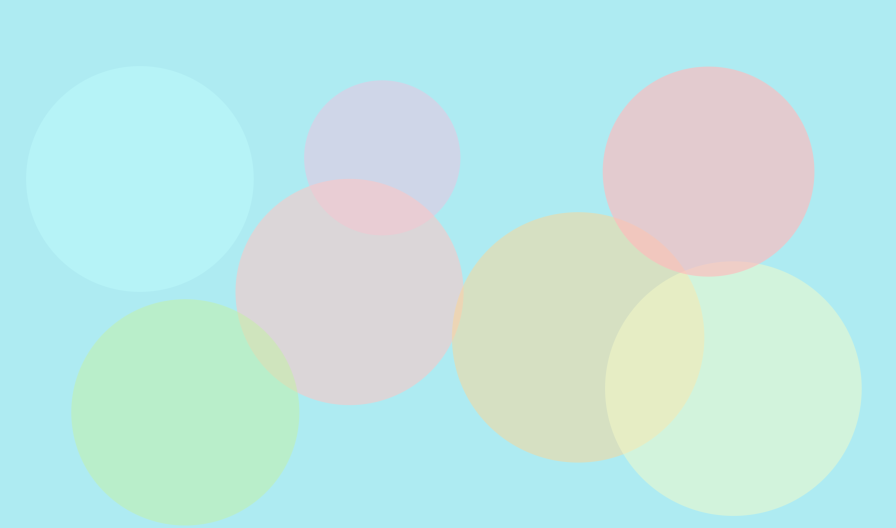
Give the GLSL for this background, as a Shadertoy shader.

```glsl
const int DISC_COUNT = 7;

// Centre x, centre y, radius (in canvas heights) and opacity
const vec4 discs[DISC_COUNT] = vec4[](
    vec4(0.265, 0.661, 0.2155, 0.50),
    vec4(0.724, 0.701, 0.1480, 0.50),
    vec4(0.662, 0.447, 0.2160, 0.55),
    vec4(0.351, 0.219, 0.2160, 0.50),
    vec4(1.095, 0.361, 0.2390, 0.50),
    vec4(1.389, 0.264, 0.2430, 0.50),
    vec4(1.342, 0.675, 0.2005, 0.65)
);

const vec3 tints[DISC_COUNT] = vec3[](
    vec3(0.745, 0.984, 0.988), // pale cyan
    vec3(0.940, 0.757, 0.870), // lavender
    vec3(1.000, 0.772, 0.764), // dusty pink
    vec3(0.770, 0.945, 0.635), // green
    vec3(0.996, 0.835, 0.573), // tan
    vec3(0.965, 0.984, 0.776), // pale lime
    vec3(1.000, 0.730, 0.737)  // rose
);

// Soft-edged coverage of a slightly flattened disc
float discCoverage(vec2 offset, float radius, float pixel) {
    float edge = length(offset * vec2(1.0, 1.008)) - radius;
    return 1.0 - smoothstep(-0.75 * pixel, 0.75 * pixel, edge);
}

void mainImage(out vec4 fragColor, in vec2 fragCoord) {
    vec2 position = fragCoord / iResolution.y;
    float pixel = 1.0 / iResolution.y;

    // Flat sky
    vec3 color = vec3(0.682, 0.922, 0.949);

    // Translucent discs, back to front
    for (int i = 0; i < DISC_COUNT; i++) {
        vec4 disc = discs[i];
        float coverage = discCoverage(position - disc.xy, disc.z, pixel);
        color = mix(color, tints[i], coverage * disc.w);
    }

    fragColor = vec4(color, 1.0);
}
```
